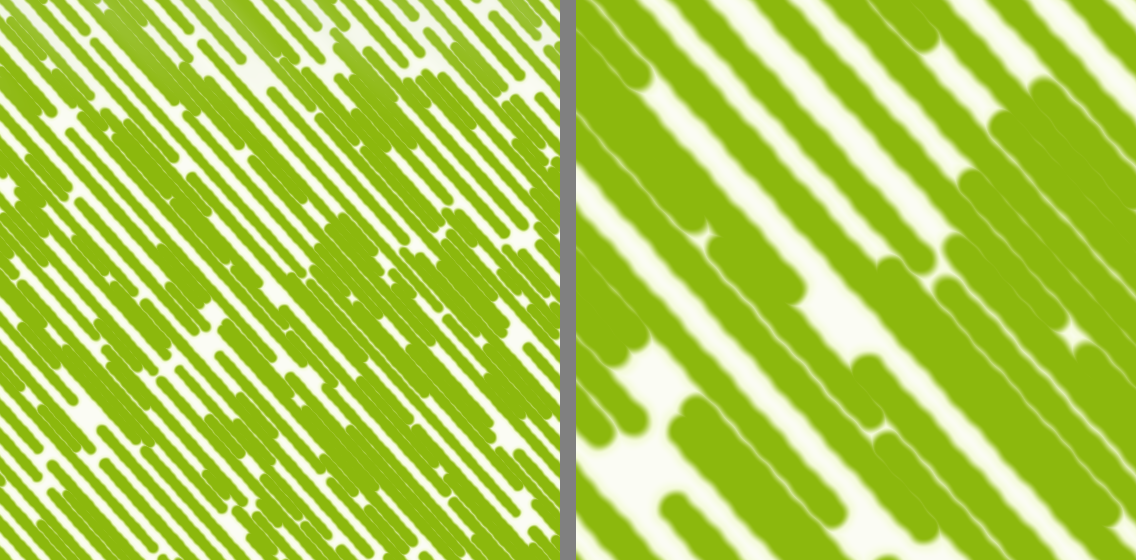
Left: the whole. Right: its middle third, enlarged.
Give the GLSL for this pattern, as a Shadertoy shader.

```glsl
// Slanted green dashes with round ends on a pale ground. Narrow lanes alternate
// between long strokes and shorter fillers that merge strokes into wider bands.
// The nearest capsule distance gives soft edges, pale seams and a tinted halo.

const float ANGLE = -0.84;          // stroke direction, radians
const float PITCH = 0.0175;         // distance between lane centres
const float FILL_CHANCE = 0.38;     // share of filler cells that are drawn
const float EDGE_SOFT = 0.0031;     // half width of the edge blend
const float HALO = 0.0085;          // reach of the tint around strokes
const float WOBBLE = 0.0005;        // waviness of the stroke outline

const vec3 GREEN = vec3(0.55, 0.72, 0.05);
const vec3 GREEN_FADED = vec3(0.61, 0.76, 0.20);
const vec3 PAPER = vec3(0.985, 0.99, 0.955);
const vec3 PAPER_FADED = vec3(0.935, 0.955, 0.89);
const vec3 HALO_TINT = vec3(0.95, 0.98, 0.82);

vec4 hash4(vec2 p) {
    vec4 q = fract(p.xyxy * vec4(0.1031, 0.1030, 0.0973, 0.1099));
    q += dot(q, q.wzxy + 33.33);
    return fract((q.xxyz + q.yzzw) * q.zywx);
}

float capsule(vec2 p, float start, float end, float radius) {
    p.x -= clamp(p.x, start, end);
    return length(p) - radius;
}

// Distance to the strokes; p.x runs along the lanes, p.y across them
float strokes(vec2 p) {
    float nearest = 1.0;
    float lane0 = floor(p.y / PITCH);
    for (int k = -2; k <= 2; k++) {
        float lane = lane0 + float(k);
        vec4 laneRnd = hash4(vec2(lane + 211.0, 17.0));
        bool isLong = mod(lane, 2.0) < 0.5;
        float cellLen = isLong ? mix(0.32, 0.72, laneRnd.x)
                               : mix(0.11, 0.42, laneRnd.x * laneRnd.z);
        float x = p.x + laneRnd.y * 3.0;
        float cell0 = floor(x / cellLen);

        for (int j = -1; j <= 1; j++) {
            float cell = cell0 + float(j);
            vec4 rnd = hash4(vec2(lane + 307.0, cell + 131.0));
            if (!isLong && rnd.x > FILL_CHANCE) continue;

            float radius = 0.5 * PITCH * mix(0.98, 1.24, rnd.y);
            float gap = isLong ? mix(0.004, 0.045, rnd.z)
                               : mix(0.0, 0.5, rnd.z * rnd.z) * cellLen;
            float start = cell * cellLen + radius + gap * rnd.w;
            float end = (cell + 1.0) * cellLen - radius - gap * (1.0 - rnd.w);
            float shift = (rnd.w - 0.5) * PITCH * (isLong ? 0.22 : 0.36);
            float centre = (lane + 0.5) * PITCH + shift;

            // Layered sines roughen the outline and break up the seams
            float phase = 40.0 * rnd.z;
            radius += WOBBLE * (sin(x * 130.0 + phase) + 0.7 * sin(x * 410.0 - phase));
            nearest = min(nearest, capsule(vec2(x, p.y - centre), start, end, radius));
        }
    }
    return nearest;
}

void mainImage(out vec4 fragColor, in vec2 fragCoord) {
    vec2 uv = fragCoord / iResolution.y;
    vec2 along = vec2(cos(ANGLE), sin(ANGLE));
    vec2 p = vec2(dot(uv, along), dot(uv, vec2(-along.y, along.x)));

    float d = strokes(p);
    float soft = max(EDGE_SOFT, 0.75 / iResolution.y);
    float ink = 1.0 - smoothstep(-soft, soft, d);

    // Uneven fading toward the top edge
    float patchy = 0.6 + 0.25 * sin(p.y * 47.0 + 1.3) + 0.15 * sin(p.y * 113.0);
    float fade = smoothstep(0.72, 1.0, uv.y) * patchy;

    vec3 paper = mix(PAPER, HALO_TINT, 1.0 - smoothstep(0.0, HALO, d));
    paper = mix(paper, PAPER_FADED, fade);
    vec3 green = mix(GREEN, GREEN_FADED, fade);
    fragColor = vec4(mix(paper, green, ink), 1.0);
}
```
